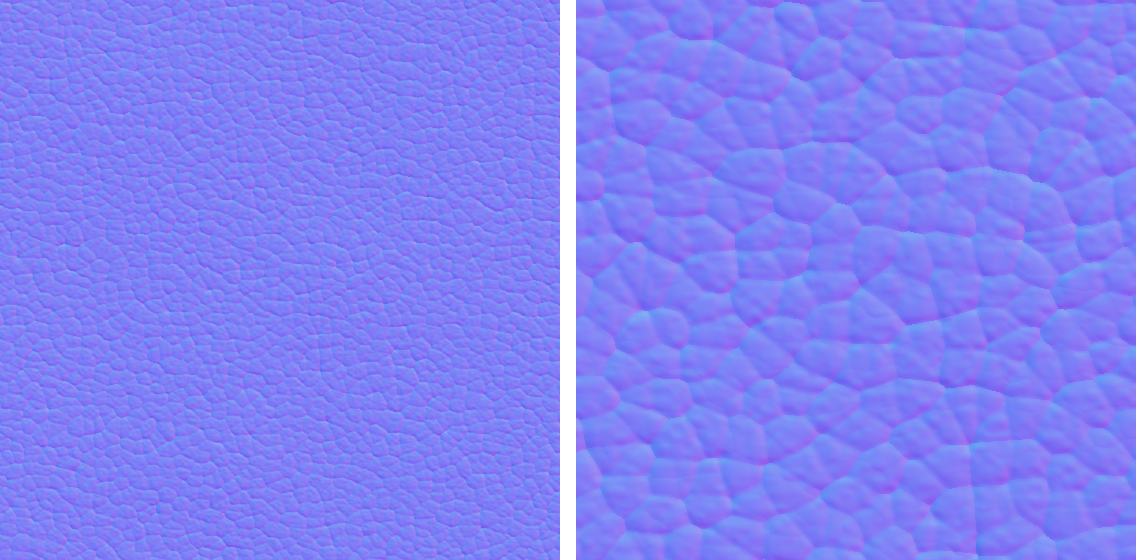
Left, the full canvas; right, a detail of the centre.
Give the GLSL for this texture map, as a WebGL 2 fragment shader.

```glsl
#version 300 es
precision highp float;
precision highp int;

uniform vec2 u_resolution;
out vec4 outColor;

// Whole repeats across the canvas, so every layer wraps
const ivec2 PEBBLE_GRID = ivec2(42, 48);
const ivec2 WRINKLE_GRID = ivec2(61, 71);
const ivec2 GRAIN_GRID = ivec2(150, 190);
const ivec2 WARP_GRID = ivec2(13, 15);
const ivec2 SWELL_GRID = ivec2(5, 6);

// Strength of each layer of relief
const float PEBBLE_SLOPE = 0.185;
const float WRINKLE_SLOPE = 0.045;
const float GRAIN_SLOPE = 0.17;
const float SWELL_SLOPE = 0.03;
const float WARP_AMOUNT = 0.012;
const vec2 SLOPE_BALANCE = vec2(0.88, 1.08);

// Crease shape, in cell widths
const float SHOULDER_WIDTH = 0.15;
const float CREASE_WIDTH = 0.13;
const float JITTER = 1.0;

// Colour encoding of the normal
const float BLUE_LEVEL = 0.965;
const float BLUE_TILT = 0.10;

// Integer hash of a wrapped lattice cell
vec2 hashCell(ivec2 cell, ivec2 period, uint seed) {
    ivec2 wrapped = ((cell % period) + period) % period;
    uvec2 v = uvec2(wrapped) + uvec2(seed * 977u, seed * 613u);
    v = v * 1664525u + 1013904223u;
    v.x += v.y * 1664525u;
    v.y += v.x * 1664525u;
    v ^= v >> 16u;
    v.x += v.y * 1664525u;
    v.y += v.x * 1664525u;
    v ^= v >> 16u;
    return vec2(v >> 8u) / 16777216.0;
}

// Two channels of tiling value noise
vec2 tileNoise(vec2 p, ivec2 period, uint seed) {
    ivec2 cell = ivec2(floor(p));
    vec2 f = fract(p);
    vec2 w = f * f * f * (f * (f * 6.0 - 15.0) + 10.0);
    vec2 low = mix(hashCell(cell, period, seed),
                   hashCell(cell + ivec2(1, 0), period, seed), w.x);
    vec2 high = mix(hashCell(cell + ivec2(0, 1), period, seed),
                    hashCell(cell + ivec2(1, 1), period, seed), w.x);
    return mix(low, high, w.y);
}

vec2 noiseSlope(vec2 uv, ivec2 period, uint seed) {
    vec2 p = uv * vec2(period);
    vec2 stepX = vec2(0.25, 0.0);
    vec2 stepY = stepX.yx;
    float dx = tileNoise(p - stepX, period, seed).x - tileNoise(p + stepX, period, seed).x;
    float dy = tileNoise(p - stepY, period, seed).x - tileNoise(p + stepY, period, seed).x;
    return vec2(dx, dy);
}

vec2 toSite(ivec2 cell, vec2 p, ivec2 period, uint seed) {
    vec2 offset = 0.5 + JITTER * (hashCell(cell, period, seed) - 0.5);
    return vec2(cell) + offset - p;
}

// Outward slope of domed Voronoi cells with rounded creases
vec2 pebbleSlope(vec2 uv, ivec2 period, uint seed) {
    vec2 p = uv * vec2(period);
    ivec2 base = ivec2(floor(p));
    ivec2 home = base;
    vec2 nearest = vec2(8.0);
    for (int y = -1; y <= 1; y++) {
        for (int x = -1; x <= 1; x++) {
            ivec2 cell = base + ivec2(x, y);
            vec2 site = toSite(cell, p, period, seed);
            if (dot(site, site) < dot(nearest, nearest)) {
                nearest = site;
                home = cell;
            }
        }
    }
    // Each bordering cell bends the surface down towards it
    vec2 slope = vec2(0.0);
    for (int y = -2; y <= 2; y++) {
        for (int x = -2; x <= 2; x++) {
            if (x == 0 && y == 0) continue;
            vec2 site = toSite(home + ivec2(x, y), p, period, seed);
            vec2 across = normalize(site - nearest);
            float edge = max(dot(0.5 * (site + nearest), across), 0.0);
            slope += across * exp(-edge / SHOULDER_WIDTH) * smoothstep(0.0, CREASE_WIDTH, edge);
        }
    }
    return slope;
}

void main() {
    vec2 uv = gl_FragCoord.xy / u_resolution;

    // Uneven stretching varies the pebble sizes
    vec2 warp = tileNoise(uv * vec2(WARP_GRID), WARP_GRID, 1u) - 0.5;
    vec2 skin = uv + WARP_AMOUNT * warp;

    // Layers of relief
    vec2 slope = PEBBLE_SLOPE * pebbleSlope(skin, PEBBLE_GRID, 2u);
    slope += WRINKLE_SLOPE * pebbleSlope(skin, WRINKLE_GRID, 3u);
    slope += GRAIN_SLOPE * noiseSlope(uv, GRAIN_GRID, 4u);
    slope += SWELL_SLOPE * noiseSlope(uv, SWELL_GRID, 5u);

    // Tangent-space normal as colour
    vec3 color = 0.5 + 0.5 * normalize(vec3(slope * SLOPE_BALANCE, 1.0));
    color.b = color.b * BLUE_LEVEL + BLUE_TILT * (color.g - 0.5);
    outColor = vec4(color, 1.0);
}
```
